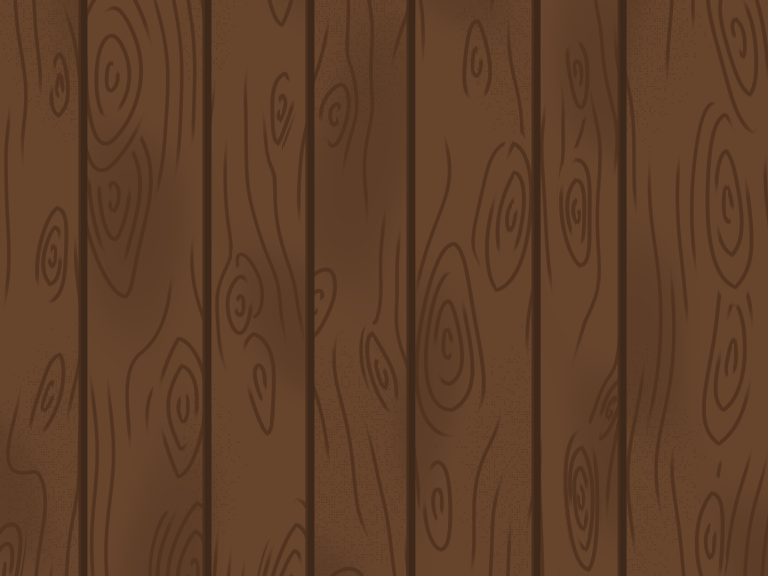
Give the GLSL for this texture, as a Shadertoy shader.

```glsl
// Seven brown wooden planks with hand-drawn grain, parted by dark vertical gaps.
// Each plank scatters ringed knots by hash; the grain is the contour lines of
// a field that bends around those knots, broken into tapered strokes.

#define PLANKS 7
#define KNOTS 5
#define KNOT_STEP 0.275
#define GRAIN_STEP 0.034
#define STROKE 0.0031
#define GAP_HALF 0.0078
#define SPECK_CELLS 230.0
#define WOOD vec3(0.405, 0.270, 0.176)
#define SHADE vec3(0.345, 0.225, 0.143)
#define INK vec3(0.312, 0.196, 0.118)
#define GAP vec3(0.245, 0.155, 0.098)

// Plank borders as fractions of the canvas width
const float BORDER[8] = float[8](-0.02, 0.108, 0.2695, 0.4036, 0.535, 0.698, 0.810, 1.02);

float hash(vec2 p) {
    vec3 q = fract(vec3(p.xyx) * 0.1031);
    q += dot(q, q.yzx + 33.33);
    return fract((q.x + q.y) * q.z);
}

// Distance to the nearest half-integer contour of a field, in canvas heights
float contourDistance(float field) {
    float slope = length(vec2(dFdx(field), dFdy(field))) * iResolution.y;
    return abs(fract(field) - 0.5) / max(slope, 0.001);
}

float stroke(float dist, float halfWidth) {
    float pixel = 0.8 / iResolution.y;
    return 1.0 - smoothstep(halfWidth - pixel, halfWidth + pixel, dist);
}

// Broad soft blotches from layered sines, 0 to 1
float blotches(vec2 p, float seed) {
    float a = sin(p.x * 15.0 + p.y * 6.0 + seed + 1.5 * sin(p.y * 4.0 + seed));
    float b = sin(p.y * 9.0 - p.x * 11.0 + seed * 2.3);
    return smoothstep(-0.1, 1.5, a + 0.7 * b);
}

// Rings of all knots in a plank, then the grain flowing between them
float grainInk(vec2 p, float plank, float middle, float width) {
    float seed = 6.283 * hash(vec2(plank, 91.0));
    p.x += 0.018 * sin(p.y * 6.0 + seed) + 0.006 * sin(p.y * 15.0 + seed * 3.0);
    float flow = p.x, ink = 0.0, outside = 1.0;

    for (int j = 0; j < KNOTS; j++) {
        vec2 key = vec2(plank * 7.0 + 3.0, float(j) * 5.0 + 2.0);
        float pick = hash(key), lean = hash(key + 11.0), place = hash(key + 23.0);
        float big = pick * pick;
        vec2 radius;
        radius.x = width * mix(0.15, 0.36, big);
        radius.y = min(radius.x * mix(2.3, 3.3, lean), 0.19);
        vec2 center = vec2(middle + (place - 0.5) * width * 0.65,
            (float(j) - 0.4 + 0.6 * lean + 0.5 * hash(vec2(plank, 37.0))) * KNOT_STEP);

        // Leaning egg with a slightly pointed tip
        vec2 q = (p - center) / radius;
        q.x = (q.x + (lean - 0.5) * 0.9 * q.y) * (1.0 + 0.18 * sin(q.y * 2.0 + seed));
        float angle = atan(q.y, q.x);
        float r = length(q) + 0.35 * place * abs(q.x);
        r *= 1.0 + 0.06 * sin(3.0 * angle + pick * 20.0);

        // Concentric strokes, each with a tapered opening
        float rings = r * (2.0 + floor(big * 3.0));
        float opening = sin(angle + floor(rings) * 2.4 + pick * 40.0);
        float taper = smoothstep(-0.98, -0.75, opening);
        float ring = taper * stroke(contourDistance(rings), STROKE * (0.6 + 0.5 * taper));
        float inside = 1.0 - smoothstep(1.0, 1.06, r);
        ink = mix(ink, ring, inside);
        outside *= 1.0 - inside;
        flow -= (p.x - center.x) * exp(-1.1 * max(r - 1.0, 0.0));
    }

    // Grain strokes, each broken along its length
    float lines = flow / GRAIN_STEP;
    float key = hash(vec2(floor(lines) + 60.0, plank + 17.0));
    float along = sin(p.y * mix(7.0, 13.0, key) + key * 50.0);
    float taper = smoothstep(-0.35, 0.25, along);
    float grain = taper * stroke(contourDistance(lines), STROKE * (0.45 + 0.55 * taper));
    return max(ink, grain * outside);
}

// Fine round specks, one at most in each cell
float specks(vec2 p, float density) {
    vec2 cell = floor(p * SPECK_CELLS);
    vec2 local = fract(p * SPECK_CELLS) - 0.5;
    float present = step(1.0 - density, hash(cell + 5.0));
    return present * (1.0 - smoothstep(0.15, 0.5, length(local)));
}

void mainImage(out vec4 fragColor, in vec2 fragCoord) {
    vec2 p = fragCoord / iResolution.y;
    float aspect = iResolution.x / iResolution.y;

    // Find the plank and the nearest gap
    float left = 0.0, right = 0.0, plank = 0.0, gap = 9.0;
    for (int i = 0; i < PLANKS; i++) {
        float a = BORDER[i] * aspect, b = BORDER[i + 1] * aspect;
        if (p.x >= a && p.x < b) { left = a; right = b; plank = float(i); }
        if (abs(p.x - a) < abs(gap)) gap = p.x - a;
    }

    // Wood tone, specks and grain
    float seed = plank * 2.1;
    float shade = blotches(p, seed);
    vec3 color = mix(WOOD, SHADE, 0.65 * shade);
    float density = 0.4 * smoothstep(0.5, 1.6, sin(p.x * 13.0 + seed) + sin(p.y * 8.0 + seed * 3.0));
    color = mix(color, INK, 0.45 * specks(p, density));
    color = mix(color, INK, 0.92 * grainInk(p, plank, 0.5 * (left + right), right - left));

    // Gap with a paler left lip
    vec3 gapColor = mix(GAP * 1.18, GAP, smoothstep(-0.005, -0.002, gap));
    color = mix(color, gapColor, stroke(abs(gap), GAP_HALF));
    fragColor = vec4(color, 1.0);
}
```
